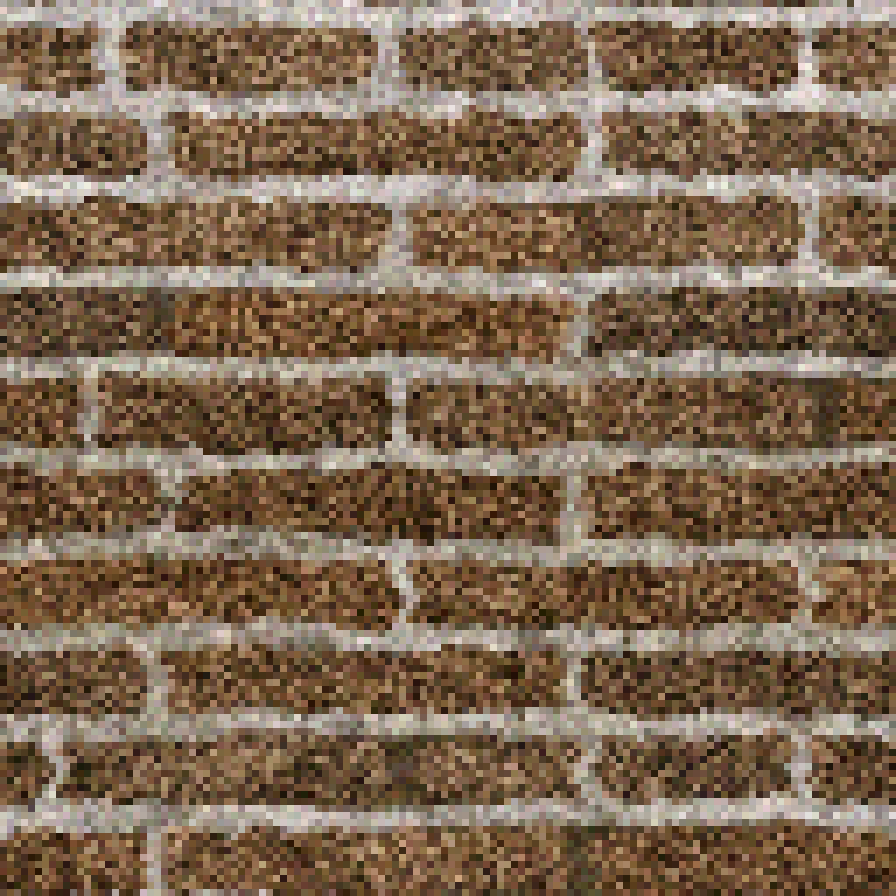
Write a WebGL 1 fragment shader that draws this texture.

```glsl
precision highp float;
// Weathered brown brick wall drawn on a coarse grid of square texels.
// Ten wavy courses in running bond, some bricks cut by header joints;
// every texel takes its own grain over blotches, grime and shadowed joints.

uniform vec2 u_resolution;

const float TEXELS = 128.0;       // texels across the canvas
const float ROWS = 10.0;          // brick courses
const float TOP_OFFSET = 0.011;   // first bed joint below the top edge
const float BED_HALF = 0.0135;    // half thickness of the bed joints
const float JOINT_MIN = 0.006;    // half thickness range of upright joints
const float JOINT_MAX = 0.014;
const float CORNER = 0.016;       // brick corner rounding
const float WAVE = 0.013;         // waviness of the courses
const float ROUGHNESS = 0.014;    // raggedness of the brick edges
const float CRUMBLE = 0.005;      // edge scatter of single texels
const float SOFTNESS = 0.0055;    // blend between brick and mortar
const float BRICK_GRAIN = 0.48;
const float MORTAR_GRAIN = 0.17;

const vec3 BRICK_DARK = vec3(0.14, 0.09, 0.04);
const vec3 BRICK_MID = vec3(0.455, 0.33, 0.215);
const vec3 BRICK_LIGHT = vec3(0.78, 0.66, 0.53);
const vec3 MORTAR_CLEAN = vec3(0.78, 0.75, 0.73);
const vec3 MORTAR_GRIMY = vec3(0.66, 0.62, 0.555);
const vec3 JOINT_SHADOW = vec3(0.25, 0.195, 0.115);

float hash(vec2 p) {
  return fract(sin(dot(p, vec2(127.1, 311.7))) * 43758.5453);
}

// Value noise that repeats with the canvas; cells must be whole numbers.
float noise(vec2 uv, vec2 cells) {
  vec2 p = uv * cells;
  vec2 i = floor(p);
  vec2 f = fract(p);
  f = f * f * (3.0 - 2.0 * f);
  vec2 a = mod(i, cells);
  vec2 b = mod(i + 1.0, cells);
  return mix(mix(hash(a), hash(vec2(b.x, a.y)), f.x),
             mix(hash(vec2(a.x, b.y)), hash(b), f.x), f.y);
}

// Triangular random value from -1 to 1.
float grain(vec2 p) {
  return hash(p + 17.3) + hash(p + 71.9) - 1.0;
}

// x: distance past the nearest upright joint, y: its shadow, z: brick id.
vec3 uprightJoints(float x, float row) {
  float odd = mod(row, 2.0);
  float start = mix(0.44, 0.18, odd);
  vec3 nearest = vec3(1.0, 0.0, 0.0);
  float leftGap = 2.0;
  for (int k = 0; k < 4; k++) {
    float n = float(k);
    float header = step(1.5, n);
    // Headers cut the first brick of some even rows, the second of others.
    float cut = n < 2.5 ? step(mod(row + 2.0, 10.0), 5.0)
                        : step(mod(row, 4.0), 0.5);
    if (header > 0.5 && cut * (1.0 - odd) < 0.5) continue;

    vec2 seed = vec2(row + 3.0, n + 11.0);
    float jitter = (hash(seed) - 0.5) * mix(0.03, 0.07, header);
    float joint = start + 0.465 * mod(n, 2.0) + 0.19 * header + jitter;
    float gap = fract(x - joint);
    float halfWidth = mix(JOINT_MIN, JOINT_MAX, hash(seed + 5.0));
    float d = min(gap, 1.0 - gap) - halfWidth * mix(1.0, 0.75, header);
    if (d < nearest.x) {
      nearest.xy = vec2(d, step(0.78, hash(seed + 23.0)));
    }
    if (gap < leftGap) {
      leftGap = gap;
      nearest.z = n;
    }
  }
  return nearest;
}

vec3 brickColor(float tone) {
  vec3 low = mix(BRICK_DARK, BRICK_MID, clamp(tone * 2.0, 0.0, 1.0));
  return mix(low, BRICK_LIGHT, clamp(tone * 2.0 - 1.0, 0.0, 1.0));
}

vec3 wall(vec2 uv) {
  vec2 texel = mod(floor(uv * TEXELS), TEXELS);
  vec2 p = (texel + 0.5) / TEXELS;
  float depth = 1.0 - p.y;

  // Courses and joints
  float course = (depth - TOP_OFFSET + (noise(p, vec2(7.0, 10.0)) - 0.5) * WAVE) * ROWS;
  float row = mod(floor(course), ROWS);
  float across = fract(course);
  float bed = min(across, 1.0 - across) / ROWS - BED_HALF;
  float bend = (noise(p, vec2(24.0, 36.0)) - 0.5) * 0.018;
  vec3 joint = uprightJoints(p.x + bend, row);
  float edge = CORNER - length(max(CORNER - vec2(bed, joint.x), 0.0));
  edge += (noise(p, vec2(38.0, 46.0)) - 0.5) * ROUGHNESS + CRUMBLE * grain(texel + 53.0);
  float brickMask = smoothstep(-SOFTNESS, SOFTNESS, edge);

  // Shared wear
  float grime = 0.5 - 0.5 * cos(6.28318 * (depth - 0.12));
  float blotch = noise(p, vec2(40.0, 48.0)) - 0.5;
  float stain = noise(p, vec2(9.0, 14.0)) - 0.5;
  vec3 tint = vec3(hash(texel + 3.1), hash(texel + 5.7), hash(texel + 9.2)) - 0.5;

  // Brick face, with a darker lower rim
  vec2 brickId = vec2(row, joint.z);
  float tone = 0.515 + BRICK_GRAIN * grain(texel) + 0.22 * blotch + 0.17 * stain;
  tone += 0.10 * (hash(brickId + 41.0) - 0.5) - 0.10 * grime;
  tone -= 0.13 * smoothstep(0.70, 0.84, across);
  vec3 warmth = vec3(0.04, 0.0, -0.03) * (hash(brickId + 67.0) - 0.4);
  vec3 brick = brickColor(tone) + warmth + 0.07 * tint;

  // Mortar with dark pits, and some upright joints fallen into shadow
  vec3 mortar = mix(MORTAR_CLEAN, MORTAR_GRIMY, clamp(grime + stain, 0.0, 1.0));
  float pits = smoothstep(0.62, 0.95, noise(p, vec2(50.0, 64.0))) * (0.25 + 0.35 * grime);
  float shadow = joint.y * smoothstep(-0.007, 0.003, bed);
  mortar = mix(mortar, JOINT_SHADOW, max(pits, 0.9 * shadow));
  mortar += (MORTAR_GRAIN * grain(texel + 31.0) + 0.16 * blotch) * (1.0 - 0.5 * shadow);
  mortar += 0.08 * tint;

  return mix(mortar, brick, brickMask);
}

void main() {
  // Four samples smooth texel borders at any canvas size.
  vec3 color = vec3(0.0);
  for (int i = 0; i < 4; i++) {
    vec2 offset = vec2(mod(float(i), 2.0), floor(float(i) / 2.0)) * 0.5 - 0.25;
    color += clamp(wall((gl_FragCoord.xy + offset) / u_resolution), 0.0, 1.0);
  }
  gl_FragColor = vec4(color * 0.25, 1.0);
}
```
